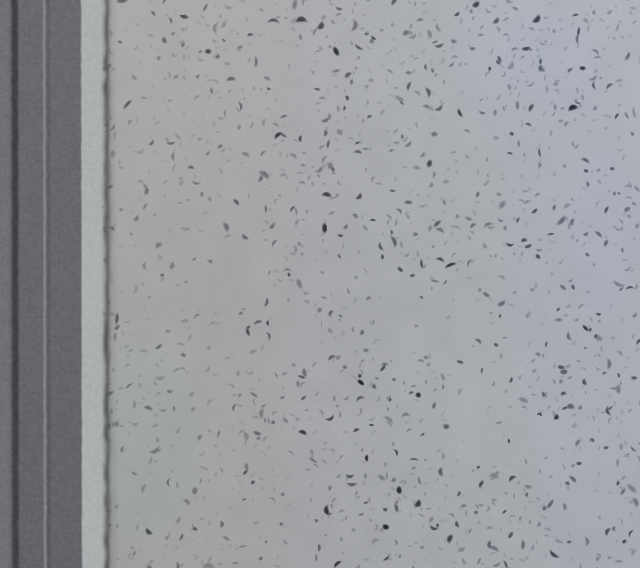
Write a WebGL 1 fragment shader that draws this texture.

```glsl
precision highp float;
// A pale speckled panel beside a vertical grey frame with a groove and ledge.
// The frame is layered from soft-edged bands; the flecks are bent, rotated
// ellipses scattered over jittered grids whose density follows smooth noise.
uniform vec2 u_resolution;

float hash(vec2 p) {
  vec3 a = fract(vec3(p.xyx) * vec3(0.1031, 0.1030, 0.0973));
  a += dot(a, a.yzx + 33.33);
  return fract((a.x + a.y) * a.z);
}

float noise(vec2 p) {
  vec2 i = floor(p);
  vec2 f = fract(p);
  f = f * f * (3.0 - 2.0 * f);
  float low = mix(hash(i), hash(i + vec2(1.0, 0.0)), f.x);
  float high = mix(hash(i + vec2(0.0, 1.0)), hash(i + 1.0), f.x);
  return mix(low, high, f.y);
}

float fbm(vec2 p) {
  float sum = 0.0;
  float gain = 0.5;
  for (int k = 0; k < 4; k++) {
    sum += gain * noise(p);
    p = p * 2.03 + 17.1;
    gain *= 0.5;
  }
  return sum;
}

float band(float x, float start, float end, float soft) {
  return smoothstep(start - soft, start + soft, x)
       * (1.0 - smoothstep(end - soft, end + soft, x));
}

float glow(vec2 p, vec2 center, vec2 radius) {
  vec2 d = (p - center) / radius;
  return exp(-dot(d, d));
}

// Darkness of one grid of flecks; size is the half extent in cell units.
float flecks(vec2 p, float cells, float seed, float density, vec2 size) {
  vec2 g = p * cells;
  vec2 base = floor(g);
  float dark = 0.0;
  for (int j = -1; j <= 1; j++) {
    for (int i = -1; i <= 1; i++) {
      vec2 id = base + vec2(float(i), float(j));
      vec2 key = id + seed;
      vec2 jitter = vec2(hash(key + 3.7), hash(key + 9.2));
      vec2 d = g - id - jitter;
      float angle = 0.6 + (hash(key + 21.4) - 0.5) * 2.9;
      float c = cos(angle);
      float s = sin(angle);
      d = vec2(c * d.x + s * d.y, c * d.y - s * d.x);
      d.y += (hash(key + 41.8) - 0.5) * 3.5 * d.x * d.x;
      vec2 extent = size * mix(vec2(0.55, 0.7), vec2(1.25), vec2(hash(key + 5.1), hash(key + 13.6)));
      float shape = 1.0 - smoothstep(0.45, 1.35, length(d / extent));
      float present = step(hash(key + 61.3), density);
      float strength = mix(0.3, 1.0, pow(hash(key + 77.9), 1.5));
      dark = max(dark, shape * present * strength);
    }
  }
  return dark;
}

vec3 panelColor(vec2 p) {
  vec3 color = mix(vec3(0.635, 0.642, 0.645), vec3(0.665, 0.675, 0.70), smoothstep(0.2, 1.0, p.x));
  color += 0.022 * smoothstep(0.4, 0.9, p.y);
  color -= 0.012 * (1.0 - smoothstep(0.0, 0.3, p.y));
  color += vec3(-0.006, 0.004, 0.028) * glow(p, vec2(0.84, 0.80), vec2(0.10, 0.09));
  color += vec3(-0.004, 0.002, 0.020) * glow(p, vec2(0.94, 0.52), vec2(0.10, 0.22));
  color += vec3(-0.008, 0.004, 0.0) * glow(p, vec2(0.22, 0.20), vec2(0.06, 0.10));
  color += 0.030 * (fbm(p * 22.0) - 0.47);

  // Flecks gather in drifts, thin out in a clear patch, and fade to the left.
  float drift = noise(p * 11.0 + 4.0);
  float clear = glow(p, vec2(0.62, 0.42), vec2(0.06, 0.05))
              + glow(p, vec2(0.38, 0.47), vec2(0.05, 0.04));
  float density = clamp(0.25 + 0.6 * drift - 0.55 * clear, 0.0, 1.0);
  float contrast = mix(0.65, 1.0, smoothstep(0.15, 0.6, p.x));
  float faint = flecks(p, 62.0, 11.0, density * 0.65, vec2(0.30, 0.13));
  float medium = flecks(p, 41.0, 53.0, density * 0.8, vec2(0.24, 0.105));
  float strong = flecks(p, 28.0, 97.0, density * 0.42, vec2(0.21, 0.10));
  float dark = max(0.14 * faint, max(0.36 * medium, 0.50 * strong));
  return color - vec3(1.0, 1.0, 0.98) * dark * contrast;
}

vec3 frameColor(vec2 p, float x, float grain) {
  vec3 color = mix(vec3(0.385, 0.39, 0.40), vec3(0.415, 0.42, 0.43), p.y);
  color = mix(color, vec3(0.44, 0.44, 0.455), 1.0 - smoothstep(0.010, 0.018, x));
  color = mix(color, vec3(0.255, 0.258, 0.27), band(x, 0.018, 0.028, 0.003));
  color = mix(color, vec3(0.56, 0.56, 0.57), 0.75 * band(x, 0.067, 0.071, 0.002));
  color -= 0.04 * band(x, 0.073, 0.078, 0.002);
  return color + 0.035 * (grain - 0.5);
}

void main() {
  vec2 p = gl_FragCoord.xy / u_resolution.x;
  float grain = noise(p * 260.0);
  float x = p.x - 0.0015 * (0.886 - p.y) + 0.001 * (noise(vec2(2.0, p.y * 70.0)) - 0.5);
  vec3 color = mix(frameColor(p, x, grain), panelColor(p), smoothstep(0.125, 0.130, x));

  // Bright ledge, then the rough dark groove where the panel begins.
  vec3 ledge = vec3(0.675, 0.685, 0.69) + 0.03 * (grain - 0.5);
  color = mix(color, ledge, band(x, 0.127, 0.160, 0.0025));
  float rough = noise(vec2(p.x * 80.0, p.y * 48.0));
  float groove = exp(-pow((x - 0.1665 + 0.003 * (rough - 0.5)) / 0.0048, 2.0));
  color = mix(color, vec3(0.34, 0.345, 0.35), groove * (0.6 + 0.4 * rough));
  color -= 0.035 * band(x, 0.168, 0.180, 0.006);

  color += 0.012 * (noise(p * 380.0 + 31.0) - 0.5);
  gl_FragColor = vec4(clamp(color, 0.0, 1.0), 1.0);
}
```
